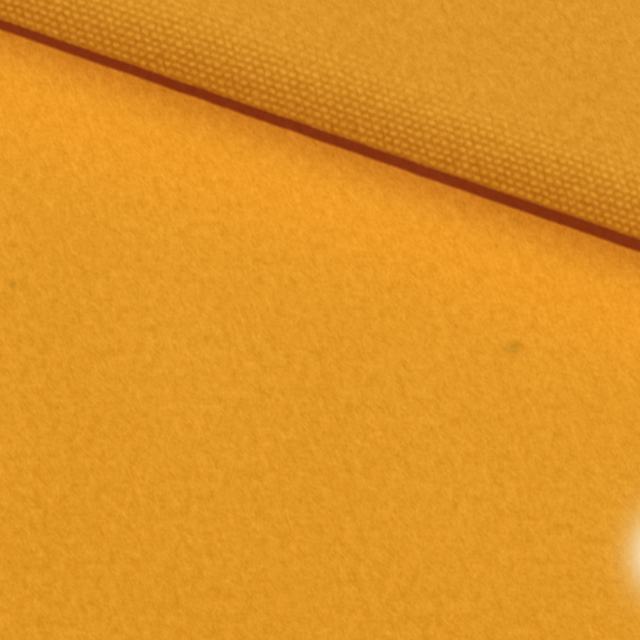
Give the GLSL for this texture, as a WebGL 1 fragment shader.

```glsl
precision highp float;
// Folded amber cloth: a slanted dark crease separates a knitted roll above
// from a flat felt sheet below. Signed distance to the crease drives shading;
// gradient noise gives the fibres, staggered cells the knit, a Gaussian the glow.

uniform vec2 u_resolution;

const vec3 CLOTH = vec3(0.89, 0.598, 0.155);
const vec3 ROLL = vec3(0.865, 0.585, 0.17);
const vec3 ROLL_SHADE = vec3(0.735, 0.435, 0.095);
const vec3 CREASE = vec3(0.51, 0.195, 0.065);
const vec3 SHADOW = vec3(0.79, 0.455, 0.115);
const vec3 BRIGHT_BAND = vec3(0.935, 0.61, 0.155);
const vec3 GLOW = vec3(0.97, 0.88, 0.74);
const vec3 SPECK = vec3(0.66, 0.46, 0.09);

vec2 gradient(vec2 cell) {
  vec3 p = fract(vec3(cell.xyx) * vec3(0.1031, 0.1030, 0.0973));
  p += dot(p, p.yzx + 33.33);
  return fract((p.xx + p.yz) * p.zy) * 2.0 - 1.0;
}

float gradientNoise(vec2 p) {
  vec2 cell = floor(p);
  vec2 f = fract(p);
  vec2 w = f * f * f * (f * (f * 6.0 - 15.0) + 10.0);
  float a = dot(gradient(cell), f);
  float b = dot(gradient(cell + vec2(1.0, 0.0)), f - vec2(1.0, 0.0));
  float c = dot(gradient(cell + vec2(0.0, 1.0)), f - vec2(0.0, 1.0));
  float d = dot(gradient(cell + vec2(1.0)), f - vec2(1.0));
  return mix(mix(a, b, w.x), mix(c, d, w.x), w.y);
}

// Short slanted fibres over broader mottling
float felt(vec2 p) {
  vec2 slanted = vec2(p.x + 0.35 * p.y, p.y);
  float sum = 0.0;
  float weight = 0.5;
  vec2 scale = vec2(62.0, 48.0);
  for (int i = 0; i < 3; i++) {
    sum += weight * gradientNoise(slanted * scale + float(i) * 17.3);
    scale *= 1.9;
    weight *= 1.05;
  }
  return sum;
}

// Rounded stitches in staggered rows, centred around zero
float knit(vec2 p, vec2 stitch) {
  vec2 q = p / stitch;
  q.x += 0.5 * mod(floor(q.y), 2.0);
  vec2 f = fract(q) - 0.5;
  return smoothstep(0.58, 0.08, length(f * vec2(1.0, 1.15))) - 0.45;
}

float blob(vec2 p, vec2 center, vec2 radius) {
  vec2 q = (p - center) / radius;
  return exp(-dot(q, q));
}

vec3 sheetColor(vec2 uv, float depth) {
  vec3 color = mix(CLOTH, BRIGHT_BAND, exp(-pow((depth - 0.10) / 0.10, 2.0)));
  float reach = mix(0.040, 0.046, uv.x);
  color = mix(color, SHADOW, 0.85 * exp(-pow(depth / reach, 2.0)));
  color -= 0.012 * smoothstep(0.3, 0.8, depth);
  color = mix(color, SPECK, 0.55 * blob(uv, vec2(0.802, 0.456), vec2(0.012, 0.010)));
  return mix(color, SPECK, 0.4 * blob(uv, vec2(0.020, 0.555), vec2(0.006)));
}

vec3 rollColor(vec2 along, float height) {
  vec3 color = mix(ROLL_SHADE, ROLL, smoothstep(-0.02, 0.125, height));
  vec2 wobble = 0.0035 * vec2(gradientNoise(along * 45.0),
                              gradientNoise(along * 45.0 + 31.7));
  float fade = 1.0 - smoothstep(0.05, 0.17, height);
  float relief = knit(along + wobble, vec2(0.0145, 0.0115));
  return color + relief * fade * vec3(0.10, 0.095, 0.055);
}

void main() {
  vec2 uv = gl_FragCoord.xy / u_resolution;
  float pixel = 1.0 / min(u_resolution.x, u_resolution.y);

  // Frame aligned with the crease: x along it, y above it
  vec2 across = normalize(vec2(0.346, 1.0));
  vec2 fromCrease = uv - vec2(0.0, 0.962);
  vec2 along = vec2(dot(fromCrease, vec2(across.y, -across.x)), dot(fromCrease, across));
  float bend = 0.0012 * gradientNoise(vec2(along.x * 24.0, 3.5));
  float dist = along.y + bend;

  // Two cloth surfaces, then the dark gap between them
  vec3 color = mix(sheetColor(uv, max(-dist, 0.0)), rollColor(along, max(dist, 0.0)),
                   smoothstep(-pixel, pixel, dist));
  float halfWidth = mix(0.0075, 0.0095, uv.x);
  float softness = max(0.0035, pixel);
  float gap = 1.0 - smoothstep(halfWidth - softness, halfWidth + softness, abs(dist));
  color = mix(color, CREASE, gap);

  // Fibre grain and slow tonal drift
  float grain = felt(uv) * mix(1.0, 0.4, gap);
  color += grain * vec3(0.085, 0.085, 0.065);
  color += 0.012 * gradientNoise(uv * 5.0 + 8.0);

  // Soft pale glow at the right edge
  float glow = blob(uv, vec2(1.025, 0.135), vec2(0.042, 0.062));
  color = mix(color, GLOW, min(glow * 1.15, 1.0));
  gl_FragColor = vec4(clamp(color, 0.0, 1.0), 1.0);
}
```
